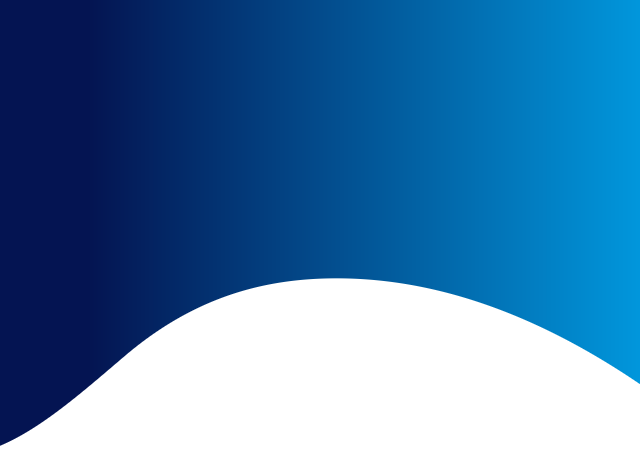
This background is drawn by a Shadertoy shader. Its source:

```glsl
// A navy-to-sky-blue horizontal gradient above a smooth white hill.
// The hill outline is a chain of cubic Hermite spans joined with equal slopes,
// and its edge is smoothed by the distance to the curve.

const vec3 NAVY  = vec3(0.015, 0.080, 0.320);
const vec3 SKY   = vec3(0.004, 0.590, 0.862);
const vec3 WHITE = vec3(1.0);

const float GRADIENT_START = 0.14;
const float GRADIENT_END   = 1.0;

// Hill knots: x, height, slope (fractions of the canvas)
const vec3 LEFT_FOOT  = vec3(0.0000, 0.0093,  0.597);
const vec3 LEFT_BEND  = vec3(0.1953, 0.2093,  1.209);
const vec3 CREST      = vec3(0.5260, 0.3815,  0.000);
const vec3 RIGHT_FOOT = vec3(1.0000, 0.1463, -0.967);

// Height and slope of the cubic between two knots
vec2 hermiteSpan(vec3 a, vec3 b, float x) {
    float span = b.x - a.x;
    float t = (x - a.x) / span;
    float rise = b.y - a.y;
    float m0 = a.z * span;
    float m1 = b.z * span;
    float c2 = 3.0 * rise - 2.0 * m0 - m1;
    float c3 = m0 + m1 - 2.0 * rise;
    float height = a.y + t * (m0 + t * (c2 + t * c3));
    float slope = (m0 + t * (2.0 * c2 + 3.0 * t * c3)) / span;
    return vec2(height, slope);
}

vec2 hillProfile(float x) {
    if (x < LEFT_BEND.x) return hermiteSpan(LEFT_FOOT, LEFT_BEND, x);
    if (x < CREST.x) return hermiteSpan(LEFT_BEND, CREST, x);
    return hermiteSpan(CREST, RIGHT_FOOT, x);
}

void mainImage(out vec4 fragColor, in vec2 fragCoord) {
    vec2 uv = fragCoord / iResolution.xy;

    // Background gradient
    float blend = (uv.x - GRADIENT_START) / (GRADIENT_END - GRADIENT_START);
    vec3 color = mix(NAVY, SKY, clamp(blend, 0.0, 1.0));

    // White hill, with approximate distance in canvas heights
    vec2 hill = hillProfile(uv.x);
    float aspect = iResolution.x / iResolution.y;
    float edgeDistance = (uv.y - hill.x) / length(vec2(1.0, hill.y / aspect));
    float coverage = clamp(0.5 - edgeDistance * iResolution.y, 0.0, 1.0);
    color = mix(color, WHITE, coverage);

    fragColor = vec4(color, 1.0);
}
```
